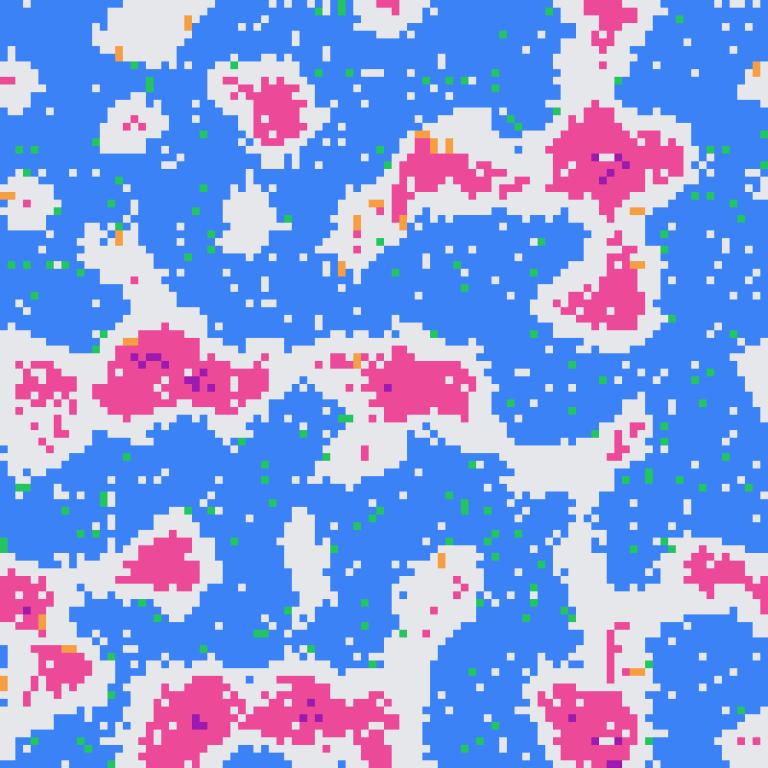
This texture is drawn by a Shadertoy shader. Its source:

```glsl
// Blocky terrain map: a tiling gradient noise field on a coarse grid of cells is cut
// into blue ground, pale banks and pink cores. Hashed specks, green dots and small
// orange dominoes are scattered on top; cell borders are blended by pixel coverage.

const float CELLS        = 100.0;  // cells across the canvas
const float BLOB_FREQ    = 7.0;    // noise lattice squares across the canvas
const float DETAIL       = 0.25;   // weight of the second octave
const float JITTER       = 0.09;   // roughness of the banks, per cell
const float BANK_LEVEL   = 0.045;
const float CORE_LEVEL   = 0.275;
const float PEAK_LEVEL   = 0.46;
const float SPECK_CHANCE = 0.045;  // pale cells in the ground
const float HOLE_CHANCE  = 0.07;   // pale cells in the cores
const float GREEN_CHANCE = 0.025;
const float PEAK_CHANCE  = 0.10;
const float DOMINO_CHANCE = 0.0045;

const vec3 BLUE   = vec3(0.231, 0.510, 0.965);
const vec3 PALE   = vec3(0.898, 0.906, 0.922);
const vec3 PINK   = vec3(0.925, 0.286, 0.600);
const vec3 GREEN  = vec3(0.133, 0.773, 0.369);
const vec3 ORANGE = vec3(0.965, 0.620, 0.260);
const vec3 PURPLE = vec3(0.610, 0.100, 0.690);

float hash(vec2 p, float salt) {
    vec3 q = fract(vec3(p.xyx + salt * 17.0 + 41.0) * vec3(0.1031, 0.1030, 0.0973));
    q += dot(q, q.yzx + 33.33);
    return fract((q.x + q.y) * q.z);
}

// Slope contribution of one lattice corner, wrapped to the period
float corner(vec2 lattice, vec2 offset, float period) {
    float angle = 6.28318 * hash(mod(lattice, period), 1.0);
    return dot(vec2(cos(angle), sin(angle)), offset);
}

float gradientNoise(vec2 p, float period) {
    vec2 i = floor(p), f = p - i;
    vec2 u = f * f * f * (f * (f * 6.0 - 15.0) + 10.0);
    vec2 e = vec2(1.0, 0.0);
    float low  = mix(corner(i, f, period), corner(i + e, f - e, period), u.x);
    float high = mix(corner(i + e.yx, f - e.yx, period), corner(i + 1.0, f - 1.0, period), u.x);
    return mix(low, high, u.y);
}

// Smooth terrain height at a position given in cells
float height(vec2 p) {
    vec2 q = p / CELLS * BLOB_FREQ;
    return gradientNoise(q, BLOB_FREQ) + DETAIL * gradientNoise(q * 2.0, BLOB_FREQ * 2.0);
}

// True where a two-cell block of the given shape holds an orange domino
bool isDomino(vec2 cell, vec2 shape, float salt) {
    vec2 block = floor(cell / shape);
    if (hash(block, salt) > DOMINO_CHANCE) return false;
    float h = height((block + 0.5) * shape);
    return h > BANK_LEVEL - 0.02 && h < CORE_LEVEL + 0.06;
}

vec3 cellColor(vec2 cell) {
    cell = mod(cell, CELLS);
    float smoothHeight = height(cell + 0.5);
    float h = smoothHeight + JITTER * (hash(cell, 2.0) + hash(cell, 3.0) - 1.0);
    float speck = hash(cell, 4.0);

    // Three terrain bands with their specks
    vec3 color = speck < SPECK_CHANCE ? PALE : BLUE;
    if (h > BANK_LEVEL) color = PALE;
    if (h > CORE_LEVEL && speck > HOLE_CHANCE) color = PINK;

    // Sparse accents
    if (smoothHeight > PEAK_LEVEL && hash(cell, 5.0) < PEAK_CHANCE) color = PURPLE;
    if (h < BANK_LEVEL + 0.03 && hash(cell, 6.0) < GREEN_CHANCE) color = GREEN;
    if (isDomino(cell, vec2(2.0, 1.0), 7.0) || isDomino(cell, vec2(1.0, 2.0), 8.0)) color = ORANGE;
    return color;
}

void mainImage(out vec4 fragColor, in vec2 fragCoord) {
    float pixel = CELLS / iResolution.y;
    vec2 p = fragCoord * pixel;

    // Share of the pixel that spills into the next cell on each axis
    vec2 cell = floor(p - 0.5 * pixel);
    vec2 spill = clamp((p + 0.5 * pixel - cell - 1.0) / pixel, 0.0, 1.0);
    vec2 e = vec2(1.0, 0.0);
    vec3 low  = mix(cellColor(cell), cellColor(cell + e), spill.x);
    vec3 high = mix(cellColor(cell + e.yx), cellColor(cell + 1.0), spill.x);
    fragColor = vec4(mix(low, high, spill.y), 1.0);
}
```
